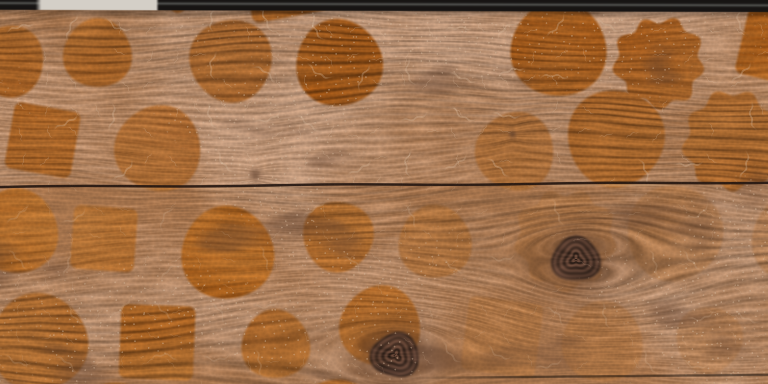
This texture is drawn by a WebGL 1 fragment shader. Its source:

```glsl
precision highp float;
// Dusty old pine boards with knots, a dark seam and clean amber marks left by pots.
uniform vec2 u_resolution;

float hash(vec2 p) {
  return fract(sin(dot(p, vec2(127.1, 311.7))) * 43758.5);
}

vec2 hash2(vec2 p) {
  return vec2(hash(p), hash(p + 57.3));
}

// Distance to the nearest scattered point
float cellular(vec2 p) {
  vec2 id = floor(p);
  float nearest = 2.0;
  for (int j = -1; j <= 1; j++)
    for (int i = -1; i <= 1; i++) {
      vec2 c = id + vec2(float(i), float(j));
      nearest = min(nearest, length(c + hash2(c) - p));
    }
  return nearest;
}

// Soft blotches, roughly -1 to 1
float layeredSines(vec2 p) {
  float sum = 0.0, amp = 0.5;
  for (int i = 0; i < 5; i++) {
    p = mat2(0.8, 0.6, -0.6, 0.8) * p * 1.7 + 1.3;
    sum += amp * sin(p.x + 1.5 * sin(p.y));
    amp *= 0.6;
  }
  return sum;
}

// Coverage of the dust-free marks: discs, scalloped discs and rounded squares
float cleanMarks(vec2 p) {
  vec2 cell = vec2(0.29, 0.245);
  float row = floor(p.y / cell.y), cover = 0.0;
  for (int j = -1; j <= 1; j++)
    for (int i = -1; i <= 1; i++) {
      float r = row + float(j);
      float shift = 0.5 * mod(r, 2.0);
      vec2 c = vec2(floor(p.x / cell.x - shift) + float(i), r);
      vec2 centre = (c + vec2(shift, 0.0) + 0.5 + 0.3 * (hash2(c) - 0.5)) * cell;
      vec2 d = p - centre;
      float kind = hash(c + 9.0), radius = mix(0.082, 0.128, hash(c + 4.0));
      float angle = atan(d.y, d.x);
      float dist = length(d) - radius + 0.003 * sin(angle * 3.0 + kind * 40.0);
      if (kind > 0.68) dist += 0.009 * sin(angle * 9.0);
      if (kind > 0.78) {
        float turn = 0.5 * (hash(c + 2.0) - 0.5);
        vec2 q = abs(mat2(cos(turn), sin(turn), -sin(turn), cos(turn)) * d) - radius + 0.02;
        dist = length(max(q, 0.0)) + min(max(q.x, q.y), 0.0) - 0.02;
      }
      float fade = 1.0 - 0.7 * smoothstep(0.9, 1.4, centre.x) * (1.0 - smoothstep(0.4, 0.75, centre.y));
      fade *= step(0.17, hash(c + 6.0)) * mix(0.7, 1.0, hash(c + 3.0));
      cover = max(cover, fade * (1.0 - smoothstep(-0.006, 0.005, dist)));
    }
  return cover;
}

// Pale curved hairs and scratches
float hairs(vec2 p) {
  vec2 id = floor(p), q = fract(p) - 0.5 - 0.3 * (hash2(id) - 0.5);
  float turn = 6.28 * hash(id + 8.0);
  q = mat2(cos(turn), sin(turn), -sin(turn), cos(turn)) * q;
  float bend = q.y - (hash(id + 5.0) - 0.5) * 3.0 * q.x * q.x - 0.02 * sin(q.x * 25.0);
  float line = 1.0 - smoothstep(0.008, 0.03, abs(bend));
  return line * (1.0 - smoothstep(0.15, 0.33, abs(q.x))) * step(0.45, hash(id + 1.0));
}

void main() {
  vec2 p = gl_FragCoord.xy / u_resolution.y;
  float seam = p.y - 0.513 - 0.006 * p.x - 0.0015 * sin(p.x * 9.0);
  float upper = smoothstep(-0.002, 0.002, seam);
  float blotch = layeredSines(p * vec2(2.5, 4.0));

  // Grain height flows around the knots
  float grain = p.y + 0.016 * sin(p.x * 3.7 + p.y * 9.0) + 0.005 * sin(p.x * 11.0 - p.y * 17.0);
  float knot = 0.0, halo = 0.0, knotRings = 0.0;
  for (int i = 0; i < 2; i++) {
    float n = float(i);
    vec2 d = p - vec2(1.5 - 0.47 * n, 0.325 - 0.25 * n);
    vec2 s = d * vec2(0.5, 1.0);
    grain -= 0.009 * d.y / (dot(s, s) + 0.004) * (1.0 - upper);
    float r = length(d * vec2(0.9, 1.0)) + 0.004 * sin(atan(d.y, d.x) * 3.0 + n);
    knot = max(knot, 1.0 - smoothstep(0.052, 0.064, r));
    halo += exp(-r * r * 130.0);
    knotRings += sin(r * 420.0) * exp(-r * 20.0);
    vec2 e = p - vec2(0.665 + 0.67 * n, 0.545 + 0.105 * n);
    grain += 0.0006 * e.y / (dot(e, e) + 0.0006) * upper;
    halo += 0.9 * exp(-dot(e, e) * vec2(4500.0, 9000.0)[i]);
  }
  grain += upper * 3.7;
  float rings = pow(0.5 + 0.5 * sin(grain * 270.0 + 3.0 * sin(grain * 37.0) + blotch), 2.5);
  float fibre = cellular(vec2(p.x * 9.0, grain * 120.0)) - 0.45;

  // Dusty and clean wood
  float mark = cleanMarks(p) * (0.95 + 0.12 * blotch);
  float tone = clamp(0.28 + 0.32 * upper + 0.5 * blotch + 0.5 * fibre, 0.0, 1.0);
  vec3 dust = mix(vec3(0.63, 0.44, 0.29), vec3(0.73, 0.58, 0.47), tone);
  float depth = clamp(0.3 + 0.35 * upper + 0.3 * blotch + 0.25 * rings, 0.0, 1.0);
  vec3 amber = mix(vec3(0.72, 0.45, 0.18), vec3(0.58, 0.30, 0.06), depth);
  vec3 color = mix(dust, amber, clamp(mark, 0.0, 1.0));
  float ringDepth = mix(0.13, 0.25, mark) * (0.7 + 0.5 * sin(p.x * 2.3 + grain * 11.0));
  color *= 1.04 - ringDepth * rings + 0.2 * fibre;
  color *= 1.0 + 0.1 * (cellular(p * 90.0) - 0.45);

  // Knots and grimy smudges
  float grime = smoothstep(0.5, 1.0, layeredSines(p * vec2(3.0, 7.0) + 4.0));
  color = mix(color, vec3(0.36, 0.24, 0.17), clamp(0.65 * halo + 0.4 * grime, 0.0, 0.8));
  color = mix(color, vec3(0.29, 0.20, 0.16) * (1.0 + 0.5 * knotRings + 0.5 * fibre), 0.9 * knot);

  // Hairs and specks of dust
  float speck = 1.0 - smoothstep(0.04, 0.13, cellular(p * 38.0));
  float fluff = hairs(p * 8.0) + 0.7 * hairs(p * 15.0 + 3.7);
  float pale = 0.3 * fluff * (0.6 + 0.4 * upper) + 0.4 * speck * smoothstep(-0.2, 0.5, blotch);
  color = mix(color, vec3(0.84, 0.73, 0.62), clamp(pale, 0.0, 0.7));

  // Seam with a worn pale lip, and the lower edge
  float lip = exp(-pow((seam + 0.006) / 0.003, 2.0)) * smoothstep(0.1, 0.7, sin(p.x * 5.0) + blotch);
  color = mix(color, vec3(0.82, 0.66, 0.50), 0.5 * lip);
  color = mix(color, vec3(0.13, 0.08, 0.06), 0.9 * (1.0 - smoothstep(0.0015, 0.005, abs(seam))));
  float foot = abs(p.y - 0.006 - 0.009 * p.x);
  color *= 1.0 - 0.45 * (1.0 - smoothstep(0.001, 0.005, foot)) * smoothstep(1.0, 1.4, p.x);

  // Dark ridged rail and a white corner along the top
  float top = p.y - 0.974 + 0.003 * p.x;
  color *= 1.0 - 0.25 * smoothstep(-0.02, 0.0, top);
  vec3 rail = mix(vec3(0.09, 0.08, 0.075), vec3(0.28, 0.28, 0.27), exp(-pow((top - 0.018) / 0.004, 2.0)));
  float corner = smoothstep(0.09, 0.11, p.x) * (1.0 - smoothstep(0.405, 0.415, p.x));
  rail = mix(rail, vec3(0.83, 0.81, 0.78), corner);
  color = mix(color, rail, smoothstep(-0.002, 0.003, top));
  gl_FragColor = vec4(clamp(color, 0.0, 1.0), 1.0);
}
```
